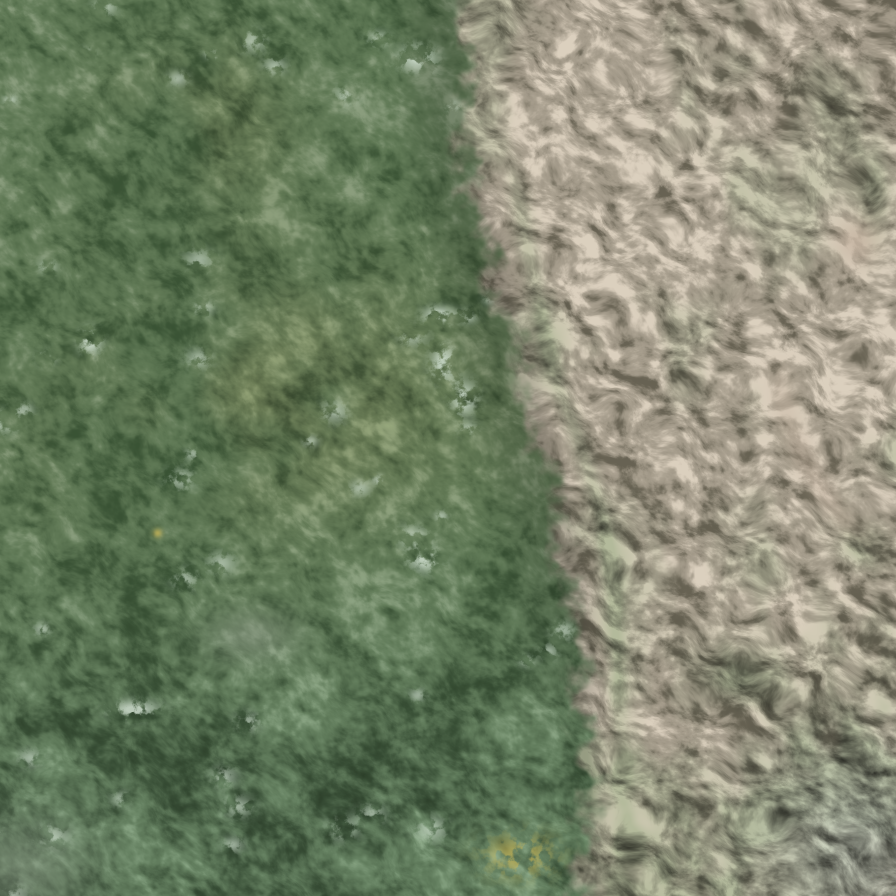
Reproduce this texture procedurally as a three.js fragment shader.

```glsl
// Aerial view of a green meadow meeting a strip of dry mown straw.
varying vec2 vUv;

const vec3 GRASS_DARK = vec3(0.225, 0.325, 0.205);
const vec3 GRASS_MID = vec3(0.375, 0.475, 0.335);
const vec3 GRASS_LIGHT = vec3(0.570, 0.640, 0.520);
const vec3 GRASS_OLIVE = vec3(0.420, 0.455, 0.300);
const vec3 GRASS_COOL = vec3(0.375, 0.490, 0.395);
const vec3 STRAW_DARK = vec3(0.405, 0.385, 0.325);
const vec3 STRAW_MID = vec3(0.645, 0.610, 0.545);
const vec3 STRAW_LIGHT = vec3(0.860, 0.815, 0.745);
const vec3 STRAW_GREEN = vec3(0.515, 0.545, 0.445);
const vec3 BARE_SOIL = vec3(0.770, 0.695, 0.625);
const vec3 PALE_GREY = vec3(0.555, 0.580, 0.535);
const vec3 WHITE_PETAL = vec3(0.780, 0.840, 0.775);
const vec3 YELLOW_PETAL = vec3(0.780, 0.710, 0.340);
const float EDGE_TOP = 0.512;
const float EDGE_BOTTOM = 0.652;
const float FLOWER_GRID = 17.0;
const float FLOWER_CHANCE = 0.28;
const mat2 TILT = mat2(0.8, 0.6, -0.6, 0.8);

float hash(vec2 p) {
  return fract(sin(dot(p, vec2(127.1, 311.7))) * 43758.5453);
}

float noise(vec2 p) {
  vec2 i = floor(p), f = fract(p);
  f = f * f * (3.0 - 2.0 * f);
  return mix(mix(hash(i), hash(i + vec2(1.0, 0.0)), f.x),
             mix(hash(i + vec2(0.0, 1.0)), hash(i + 1.0), f.x), f.y);
}

float fbm(vec2 p) {
  float sum = 0.0, amp = 0.5;
  for (int i = 0; i < 4; i++) {
    sum += amp * noise(p);
    p = 2.0 * TILT * p + 7.3;
    amp *= 0.5;
  }
  return sum / 0.9375;
}

// Soft elliptical spot.
float spot(vec2 p, vec2 centre, vec2 radius) {
  vec2 d = (p - centre) / radius;
  return exp(-dot(d, d));
}

float edgeAt(float y) {
  return mix(EDGE_BOTTOM, EDGE_TOP, smoothstep(0.2, 0.95, y));
}

vec3 grass(vec2 p, float toEdge) {
  vec2 q = p + vec2(noise(p * 31.0), noise(p * 31.0 + 40.0)) * 0.012;
  float tufts = fbm(q * 25.0);
  float blades = fbm(TILT * q * vec2(62.0, 100.0));
  float grain = noise(TILT * p * 190.0);
  float drift = fbm(p * 6.0 + 3.0);
  float tone = 0.48 + (tufts - 0.5) * 0.85 + (blades - 0.5) * 0.9
             + (grain - 0.5) * 0.2 + (drift - 0.5) * 0.75;
  vec3 c = mix(GRASS_DARK, GRASS_MID, smoothstep(-0.05, 0.58, tone));
  c = mix(c, GRASS_LIGHT, 0.85 * smoothstep(0.5, 1.05, tone));
  float olive = spot(p, vec2(0.31, 0.56), vec2(0.22, 0.14)) + spot(p, vec2(0.22, 0.87), vec2(0.09, 0.10));
  c = mix(c, GRASS_OLIVE * (0.55 + 0.85 * tone), 0.55 * min(olive, 1.0) * smoothstep(0.25, 0.65, drift));
  c = mix(c, GRASS_COOL * (0.5 + tone), 0.4 * smoothstep(0.5, 0.05, p.y));
  float haze = spot(p, vec2(0.02, 0.03), vec2(0.08, 0.06)) + spot(p, vec2(0.28, 0.29), vec2(0.05, 0.03));
  c = mix(c, PALE_GREY, 0.35 * haze);
  return c * (1.0 - 0.15 * smoothstep(-0.09, -0.01, toEdge) * smoothstep(0.1, 0.4, p.y));
}

vec3 straw(vec2 p, float toEdge) {
  vec2 warp = vec2(noise(p * 29.0 + 9.0), noise(p * 29.0 + 71.0)) * 0.018;
  vec2 q = mat2(0.9, 0.43, -0.43, 0.9) * (p + warp);
  vec2 s = q * vec2(36.0, 54.0);
  float relief = fbm(s) - fbm(s + vec2(0.3, 0.7));
  float fibres = fbm(q * vec2(80.0, 130.0) + 5.0);
  float tone = 0.54 + relief * 1.05 + (fibres - 0.5) * 0.95 + (fbm(p * 9.0) - 0.5) * 0.6;
  vec3 c = mix(STRAW_DARK, STRAW_MID, smoothstep(0.0, 0.53, tone));
  c = mix(c, STRAW_LIGHT, smoothstep(0.48, 1.0, tone));

  // Regrowth, worn tracks and bare ground.
  float regrowth = 0.5 * smoothstep(0.42, 0.75, fbm(p * vec2(13.0, 8.0) + 21.0));
  regrowth += 0.75 * smoothstep(0.36, 0.12, p.y) * smoothstep(0.3, 0.6, fbm(p * 10.0));
  regrowth += 0.7 * spot(p, vec2(0.975, 0.79), vec2(0.02, 0.06));
  regrowth += 0.6 * spot(p, vec2(0.965, 0.39), vec2(0.03, 0.025));
  regrowth += 0.6 * spot(p, vec2(0.83, 0.24), vec2(0.05, 0.03));
  float track = exp(-pow((toEdge - 0.038 - 0.012 * noise(p * 14.0)) / 0.012, 2.0));
  regrowth += 0.5 * track * smoothstep(0.88, 0.75, p.y);
  c = mix(c, STRAW_GREEN * (0.5 + 0.9 * min(tone, 0.9)), min(regrowth, 0.85));
  float bend = p.x - 0.87 - 2.2 * pow(max(0.6 - p.y, 0.0), 2.0);
  float rut = exp(-pow(bend / 0.017, 2.0)) * smoothstep(0.36, 0.43, p.y) * smoothstep(0.62, 0.55, p.y);
  c = mix(c, BARE_SOIL, 0.35 * rut + 0.7 * spot(p, vec2(0.957, 0.73), vec2(0.025, 0.028)));
  c = mix(c, PALE_GREY * (0.5 + 0.85 * tone), 0.75 * spot(p, vec2(0.96, 0.05), vec2(0.10, 0.10)));
  float shade = smoothstep(0.035, 0.0, toEdge) * smoothstep(0.95, 0.65, p.y);
  return c * (1.0 - 0.16 * shade);
}

// Small blossoms scattered one per chosen grid cell.
float blossoms(vec2 p) {
  float cover = 0.0;
  vec2 g = p * FLOWER_GRID, cell = floor(g);
  for (int k = 0; k < 9; k++) {
    vec2 id = cell + vec2(mod(float(k), 3.0), floor(float(k) / 3.0)) - 1.0;
    vec2 centre = id + vec2(hash(id + 3.0), hash(id + 8.0));
    float size = mix(0.10, 0.24, hash(id + 15.0));
    cover += step(hash(id + 31.0), FLOWER_CHANCE) * spot(g, centre, vec2(size * 1.3, size));
  }
  return min(cover, 1.0);
}

// Larger flower clumps along the meadow.
float clumps(vec2 p) {
  float c = spot(p, vec2(0.466, 0.935), vec2(0.020, 0.014));
  c += spot(p, vec2(0.490, 0.648), vec2(0.017, 0.010));
  c += spot(p, vec2(0.495, 0.594), vec2(0.014, 0.020));
  c += spot(p, vec2(0.518, 0.555), vec2(0.014, 0.018));
  c += spot(p, vec2(0.475, 0.375), vec2(0.018, 0.013));
  c += spot(p, vec2(0.101, 0.618), vec2(0.012, 0.014));
  return c + spot(p, vec2(0.150, 0.208), vec2(0.026, 0.010));
}

void main() {
  vec2 p = vUv;
  float fray = (fbm(p * 32.0) - 0.5) * 0.05 + (noise(p * 95.0) - 0.5) * 0.018;
  float toEdge = p.x - edgeAt(p.y);
  float mown = smoothstep(-0.014, 0.014, toEdge + fray);
  float speckle = smoothstep(0.4, 0.64, fbm(TILT * p * 105.0));
  vec3 meadow = grass(p, toEdge);
  float petals = 0.65 * blossoms(p) + min(clumps(p), 1.0);
  meadow = mix(meadow, WHITE_PETAL, min(petals, 0.9) * speckle);
  vec3 color = mix(meadow, straw(p, toEdge), mown);
  float yellow = spot(p, vec2(0.58, 0.045), vec2(0.036, 0.022)) * speckle;
  yellow += spot(p, vec2(0.176, 0.405), vec2(0.005));
  gl_FragColor = vec4(mix(color, YELLOW_PETAL, 0.75 * min(yellow, 1.0)), 1.0);
}
```
